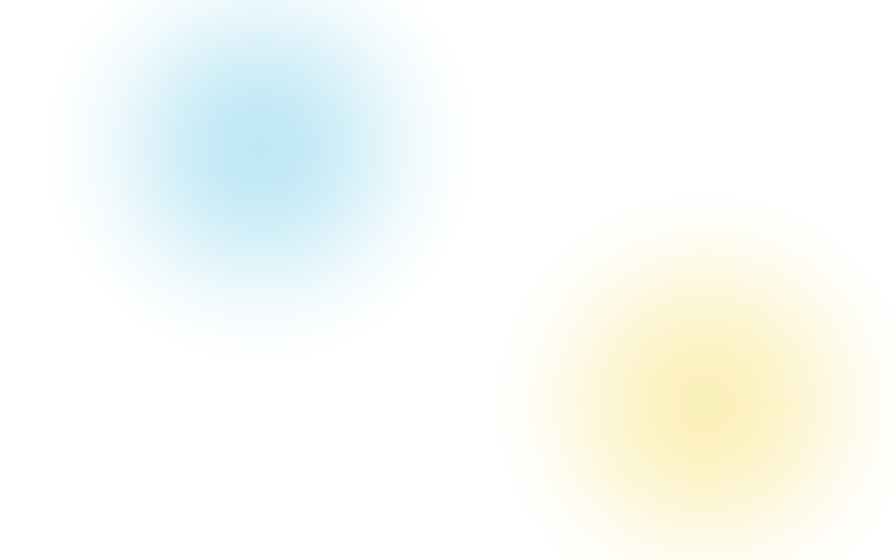
A WebGL 2 fragment shader for this background:

```glsl
#version 300 es
precision highp float;

#define BLUE_CENTER vec2(0.465, 0.738)
#define BLUE_RADIUS 0.447
#define BLUE_COLOR vec3(0.750, 0.910, 0.962)
#define YELLOW_CENTER vec2(1.260, 0.280)
#define YELLOW_RADIUS 0.452
#define YELLOW_COLOR vec3(0.986, 0.944, 0.735)
#define PAPER_COLOR vec3(1.0)

uniform vec2 u_resolution;
out vec4 fragColor;

// Soft round falloff: 1 at the center, smoothly 0 at the radius
float glow(vec2 p, vec2 center, float radius) {
    vec2 d = (p - center) / radius;
    float t = max(1.0 - dot(d, d), 0.0);
    return t * t * t;
}

void main() {
    // Canvas height is one unit
    vec2 p = gl_FragCoord.xy / u_resolution.y;

    // Keep the layout centered at other aspect ratios
    p.x += 0.5 * (1.6 - u_resolution.x / u_resolution.y);

    // Two tinted glows over plain paper
    vec3 color = PAPER_COLOR;
    color = mix(color, BLUE_COLOR, glow(p, BLUE_CENTER, BLUE_RADIUS));
    color = mix(color, YELLOW_COLOR, glow(p, YELLOW_CENTER, YELLOW_RADIUS));

    fragColor = vec4(color, 1.0);
}
```
